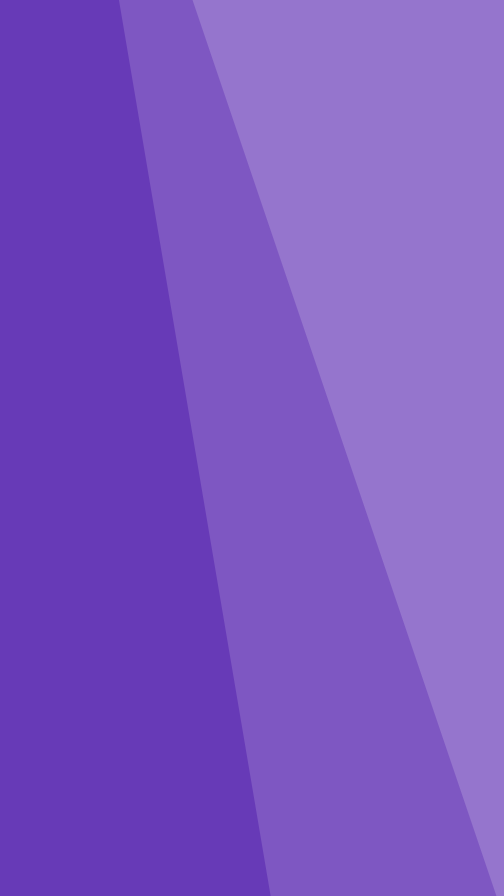
A Shadertoy shader for this background:

```glsl
// Three flat violet panels divided by two slanted straight edges.

// Panel colours, from left to right
const vec3 DEEP_VIOLET = vec3(103.0, 58.0, 183.0) / 255.0;
const vec3 MID_VIOLET  = vec3(126.0, 87.0, 194.0) / 255.0;
const vec3 PALE_VIOLET = vec3(149.0, 117.0, 205.0) / 255.0;

// Where each edge crosses the canvas: x at the bottom, x at the top
const vec2 LEFT_EDGE  = vec2(0.537, 0.236);
const vec2 RIGHT_EDGE = vec2(0.985, 0.382);

// Smooth coverage of the area to the right of an edge
float rightOf(vec2 uv, vec2 edge) {
    float offset = uv.x - mix(edge.x, edge.y, uv.y);
    // Change of the offset across one pixel, measured along the edge normal
    float pixel = length(vec2(1.0, edge.x - edge.y) / iResolution.xy);
    return clamp(offset / pixel + 0.5, 0.0, 1.0);
}

void mainImage(out vec4 fragColor, in vec2 fragCoord) {
    vec2 uv = fragCoord / iResolution.xy;

    // Stack the panels from left to right
    vec3 color = DEEP_VIOLET;
    color = mix(color, MID_VIOLET, rightOf(uv, LEFT_EDGE));
    color = mix(color, PALE_VIOLET, rightOf(uv, RIGHT_EDGE));

    fragColor = vec4(color, 1.0);
}
```
